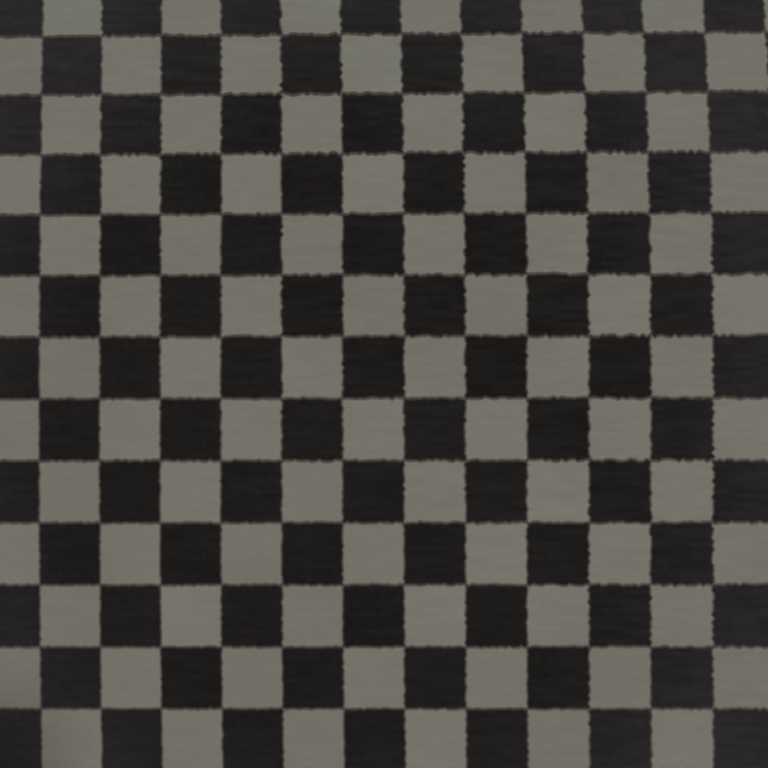
A three.js fragment shader for this pattern:

```glsl
varying vec2 vUv;

float hash(vec2 p) {
  return fract(sin(dot(p, vec2(127.1, 311.7))) * 43758.5453);
}

float noise(vec2 p) {
  vec2 i = floor(p), f = fract(p);
  f = f * f * (3.0 - 2.0 * f);
  return mix(mix(hash(i), hash(i + vec2(1.0, 0.0)), f.x),
             mix(hash(i + vec2(0.0, 1.0)), hash(i + 1.0), f.x), f.y);
}

// Grid coordinates of the slightly stretched and bowed cloth
vec2 clothGrid(vec2 p) {
  float d = p.y - 0.44;
  float shift = d * d * (0.02 - p.x * (0.04 + 0.05 * d));
  float tilt = 0.007 * (p.x - 0.5) * p.y * p.y;
  return vec2((p.x - shift - 0.052) * 12.53 + 0.24 * p.x * (1.0 - p.x),
              (p.y - tilt - 0.0768) * 12.55 - 0.64 * p.y * p.y * (1.0 - p.y));
}

void main() {
  vec2 grid = clothGrid(vUv);
  vec2 soft = max(vec2(0.042), fwidth(grid));

  // Frayed edges, rougher toward the upper right
  float wear = smoothstep(0.3, 1.5, vUv.x + vUv.y);
  vec2 fray = vec2(noise(vUv * vec2(30.0, 190.0)), noise(vUv * vec2(190.0, 30.0) + 41.0)) - 0.5;
  vec2 cell = grid + fray * mix(0.02, 0.05, wear);

  // Soft checkerboard from two square waves
  vec2 edge = abs(mod(cell + 0.5, 2.0) - 1.0) - 0.5;
  vec2 wave = smoothstep(-soft, soft, edge) * 2.0 - 1.0;
  float pale = 0.5 - 0.5 * wave.x * wave.y;

  // Woven ribs, grain and uneven dye
  float ribs = noise(vUv * vec2(35.0, 175.0)) - 0.5;
  float grain = noise(vUv * 230.0 + 7.0) - 0.5;
  float blotch = noise(vUv * 9.0 + 3.0) - 0.5;
  float dye = hash(floor(grid) + 20.0) - 0.5;
  float weave = ribs * mix(0.7, 1.3, wear) + grain * 0.6;

  float tone = 0.58 + 0.35 * weave + 0.4 * blotch + 0.3 * dye;
  vec3 paleColor = mix(vec3(0.435, 0.417, 0.385), vec3(0.472, 0.46, 0.424), tone);
  paleColor += vec3(-0.006, 0.004, 0.002) * smoothstep(0.4, 1.0, vUv.y);

  // Dark squares fade to a cooler grey toward the borders
  vec2 c = vUv - vec2(0.46, 0.45);
  float faded = smoothstep(0.12, 0.4, dot(c, c));
  vec3 darkColor = mix(vec3(0.118, 0.108, 0.106), vec3(0.162, 0.154, 0.156), faded);
  darkColor += 0.022 * weave + 0.012 * blotch + 0.008 * dye;

  vec3 color = mix(darkColor, paleColor, pale);

  // Brown threads along the horizontal seams
  float seam = 1.0 - smoothstep(0.01, 0.01 + soft.y, abs(edge.y));
  float thread = 0.3 + 0.5 * noise(vUv * vec2(150.0, 40.0));
  color = mix(color, vec3(0.24, 0.22, 0.2), seam * thread * mix(0.35, 0.9, vUv.y));

  // Dimmer lower left corner
  color *= 1.0 - 0.18 * (1.0 - smoothstep(0.0, 0.16, length(vUv)));
  gl_FragColor = vec4(color, 1.0);
}
```
